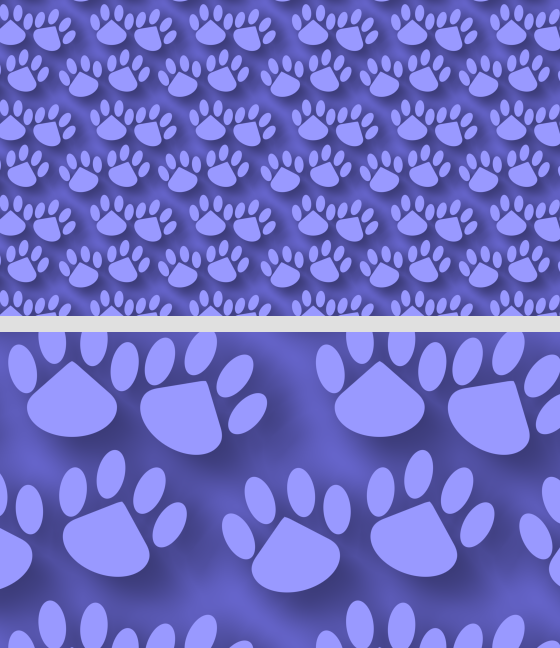
Top, the full canvas; bottom, a detail of the centre.
This pattern is drawn by a WebGL 2 fragment shader. Its source:

```glsl
#version 300 es
precision highp float;
// Rows of flat lilac paw prints on violet, four turned prints per repeat.
// Each print is a distance function of one pad and four toes; the same
// function, sampled at sliding offsets, gives the long soft shadows.

uniform vec2 u_resolution;
out vec4 outColor;

mat2 rotation(float degrees) {
    float a = radians(degrees);
    return mat2(cos(a), -sin(a), sin(a), cos(a));
}

// Approximate signed distance to an ellipse.
float ellipse(vec2 p, vec2 r) {
    float k = length(p / r);
    return k * (k - 1.0) / (length(p / (r * r)) + 1e-4);
}

float smoothMax(float a, float b, float k) {
    float h = max(k - abs(a - b), 0.0) / k;
    return max(a, b) + h * h * k * 0.25;
}

// Upright paw around the middle of its pad, y pointing down.
float paw(vec2 p) {
    // Pad: an egg cut by a pointed roof.
    float egg = ellipse(p - vec2(0.0, 4.0), vec2(20.5, p.y < 4.0 ? 22.0 : 13.5));
    float roof = dot(vec2(abs(p.x), p.y + 17.5), vec2(0.66, -0.75));
    float d = smoothMax(egg, roof, 2.5);

    // Toes: xy is the centre, z the tilt in degrees.
    vec3 toes[4] = vec3[4](vec3(-22.5, -13.5, -13.0), vec3(-9.0, -27.0, -7.0),
                           vec3(10.0, -26.0, 5.0), vec3(24.0, -14.5, 10.0));
    for (int i = 0; i < 4; i++) {
        vec2 q = rotation(toes[i].z) * (p - toes[i].xy);
        d = min(d, ellipse(q, vec2(6.2, 11.3)));
    }
    return d;
}

// Left edge of a column; the spacing is slightly uneven.
float columnStart(float k) {
    return 135.5 * k + 2.5 * step(1.0, k) + 4.7 * step(3.0, k);
}

void main() {
    // The canvas is 432 units tall, measured from its top edge.
    float unitsPerPixel = 432.0 / u_resolution.y;
    vec2 p = gl_FragCoord.xy * unitsPerPixel;
    p.y = 432.0 - p.y;

    // Prints of one repeat: xy is the place, z the turn in degrees.
    vec3 prints[4] = vec3[4](vec3(14.5, 44.0, 0.0), vec3(66.5, 50.5, 32.0),
                             vec3(31.5, 107.0, 20.0), vec3(-24.7, 114.5, -14.0));
    vec2 cell = floor(p / vec2(137.0, 130.3));
    float nearest = 1e3;
    float light = 1.0;

    for (int row = -1; row <= 1; row++)
    for (int col = -1; col <= 1; col++) {
        vec2 id = cell + vec2(col, row);
        vec2 origin = vec2(columnStart(id.x), id.y * 130.3);
        for (int i = 0; i < 4; i++) {
            vec2 q = p - origin - prints[i].xy;
            if (length(q) > 90.0) continue;
            mat2 turn = rotation(prints[i].z);
            nearest = min(nearest, paw(turn * q));

            // Shadow smeared toward the lower right.
            float shade = 0.0;
            for (int s = 0; s < 3; s++) {
                vec2 slide = vec2(7.0, 6.0) * (float(s) + 0.6);
                shade += smoothstep(15.0, -9.0, paw(turn * (q - slide))) / 3.0;
            }
            light *= 1.0 - 0.85 * shade;
        }
    }

    vec3 violet = vec3(0.40, 0.395, 0.80);
    vec3 shadow = vec3(0.20, 0.20, 0.41);
    vec3 lilac = vec3(0.60, 0.60, 1.0);
    vec3 color = mix(shadow, violet, light);
    float cover = smoothstep(0.7, -0.7, nearest / unitsPerPixel);
    outColor = vec4(mix(color, lilac, cover), 1.0);
}
```
